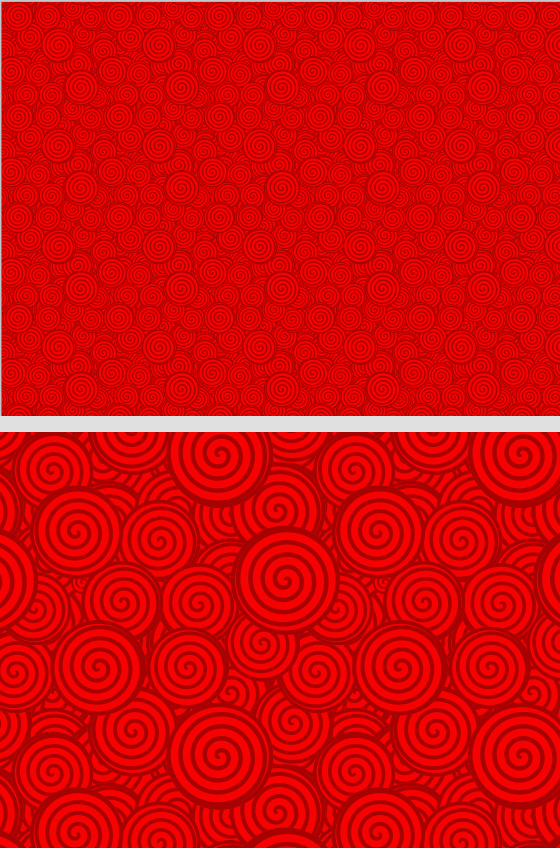
Top, the full canvas; bottom, a detail of the centre.
This pattern is drawn by a Shadertoy shader. Its source:

```glsl
// Red repeating field of overlapping spiral discs with a thin grey top and left edge.

const float TILES_DOWN = 4.135;      // repeats over the canvas height
const float TILE_UNITS = 138.0;      // disc table units per repeat
const float LINE_SHARE = 0.37;       // line width as a share of the spiral pitch
const float PITCH_BASE = 1.3;        // pitch = base + slope * radius, in table units
const float PITCH_SLOPE = 0.18;
const float FILL_GRID = 5.0;         // hidden filler discs per tile side
const float FILL_RADIUS = 18.0;
const vec2 EDGE = vec2(0.0035, 0.0045); // left and top strip, in canvas heights
const vec3 RED = vec3(0.968, 0.006, 0.006);
const vec3 DARK_RED = vec3(0.655, 0.008, 0.008);
const vec3 GREY = vec3(0.76, 0.78, 0.78);
const float TAU = 6.2831853;

// Discs from back to front: centre x, centre y (downwards), radius
const int DISC_COUNT = 16;
const vec3 DISCS[DISC_COUNT] = vec3[](
    vec3(18, 121, 5),   vec3(114, 47, 18),  vec3(53, 102, 18),
    vec3(107, 88, 21),  vec3(4, 70, 18),    vec3(125, 24, 18),
    vec3(134, 133, 16), vec3(71, 131, 18),  vec3(66, 22, 18),
    vec3(36, 130, 18),  vec3(41, 51, 20),   vec3(100, 11, 16.5),
    vec3(25, 22, 21),   vec3(15, 98, 20.5), vec3(80.5, 62.5, 23.5),
    vec3(110.5, 120, 24));

float hash(vec2 p) {
    return fract(sin(dot(p, vec2(127.1, 311.7))) * 4375.85);
}

// Pixel coverage of a signed distance, negative inside
float coverage(float dist, float pixel) {
    return clamp(0.5 - dist / pixel, 0.0, 1.0);
}

// Paints one wrapped spiral disc over the ink amount
void paintDisc(inout float ink, vec2 p, vec3 disc, float turn, float pixel) {
    vec2 q = p - disc.xy;
    q -= TILE_UNITS * round(q / TILE_UNITS);
    float dist = length(q);
    float pitch = PITCH_BASE + PITCH_SLOPE * disc.z;
    float halfLine = 0.5 * LINE_SHARE * pitch;
    if (dist > disc.z + halfLine + pixel) return;

    float angle = atan(q.y, q.x + 1e-5) / TAU;
    float phase = fract(dist / pitch - angle + turn);
    float spiral = (0.5 - abs(phase - 0.5)) * pitch;
    float rim = abs(dist - disc.z);
    float line = coverage(min(spiral, rim) - halfLine, pixel);
    ink = mix(ink, line, coverage(dist - disc.z - halfLine, pixel));
}

void mainImage(out vec4 fragColor, in vec2 fragCoord) {
    // Canvas position from the top left, in canvas heights
    vec2 uv = vec2(fragCoord.x, iResolution.y - fragCoord.y) / iResolution.y;
    float scale = TILES_DOWN * TILE_UNITS;
    vec2 p = uv * scale;
    float pixel = scale / iResolution.y;
    float ink = 0.0;

    // Filler discs that show through the gaps
    for (float row = 0.0; row < FILL_GRID; row++) {
        for (float col = 0.0; col < FILL_GRID; col++) {
            vec2 cell = vec2(col, row);
            vec2 jitter = vec2(hash(cell), hash(cell + 7.3));
            vec2 centre = (cell + jitter * 0.4) * TILE_UNITS / FILL_GRID;
            paintDisc(ink, p, vec3(centre, FILL_RADIUS), jitter.x, pixel);
        }
    }

    // Main discs
    for (int i = 0; i < DISC_COUNT; i++) {
        paintDisc(ink, p, DISCS[i], hash(vec2(float(i), 3.0)), pixel);
    }
    vec3 color = mix(RED, DARK_RED, ink);

    // Grey strips along the left and top
    vec2 inset = uv - EDGE;
    float strip = coverage(min(inset.x, inset.y), 1.0 / iResolution.y);
    color = mix(color, GREY, strip);

    fragColor = vec4(color, 1.0);
}
```
